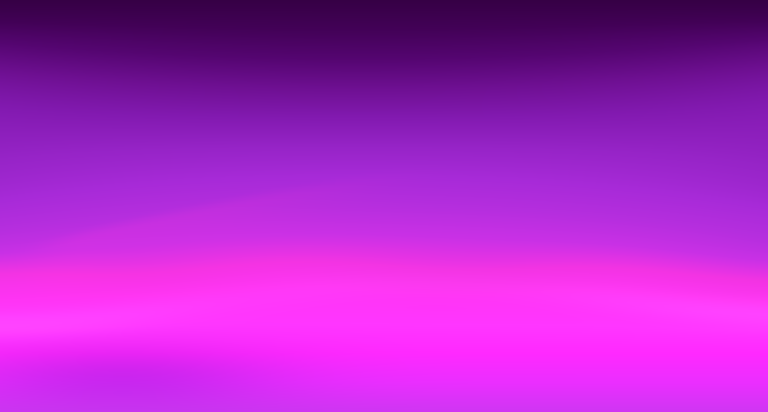
A Shadertoy shader for this background:

```glsl
// A violet dusk that falls into a band of glowing magenta haze.
// A vertical colour ramp is bent by side and wave offsets, then
// a slanted fold, a bright crest and a dim pool are laid on top.

const float TAU = 6.2831853;
const int LAST_STOP = 14;
const vec3 RAMP[15] = vec3[15](
    vec3(0.21, 0.00, 0.27), vec3(0.26, 0.005, 0.34), vec3(0.33, 0.02, 0.44),
    vec3(0.43, 0.06, 0.57), vec3(0.51, 0.10, 0.69), vec3(0.59, 0.14, 0.78),
    vec3(0.655, 0.165, 0.845), vec3(0.71, 0.18, 0.87), vec3(0.79, 0.19, 0.90),
    vec3(0.95, 0.20, 0.89), vec3(1.00, 0.20, 0.96), vec3(1.00, 0.21, 1.00),
    vec3(1.00, 0.16, 1.00), vec3(0.92, 0.18, 1.00), vec3(0.81, 0.21, 0.95));

const float SKY_BEND = 0.045;      // lifts the light at the upper sides
const float HAZE_BEND = -0.065;    // lowers the haze at the middle sides
const float WAVE_HEIGHT = 0.010;
const float WAVE_LENGTH = 0.42;
const vec3 FOLD_TINT = vec3(0.06, 0.005, 0.0);
const vec3 CREST_TINT = vec3(0.02, 0.055, 0.03);
const vec3 POOL_TINT = vec3(-0.14, -0.03, -0.065);
const vec2 POOL_CENTER = vec2(0.16, 0.91);
const vec2 POOL_SIZE = vec2(0.20, 0.075);

float bell(float x) {
    return exp(-x * x);
}

// Linear blend between evenly spaced colour stops
vec3 ramp(float depth) {
    float position = clamp(depth, 0.0, 1.0) * float(LAST_STOP);
    int stop = min(int(position), LAST_STOP - 1);
    return mix(RAMP[stop], RAMP[stop + 1], position - float(stop));
}

// Offset of the ramp: wide bowing at the sides, ripples in the haze
float bend(vec2 p) {
    float side = pow(abs(p.x - 0.47) * 2.0, 2.0);
    float bow = mix(SKY_BEND, HAZE_BEND, smoothstep(0.18, 0.50, p.y));
    bow *= 1.0 - 0.6 * smoothstep(0.58, 0.70, p.y);
    bow *= 1.0 - smoothstep(0.74, 0.88, p.y);
    bow *= smoothstep(0.0, 0.12, p.y);
    float ripple = WAVE_HEIGHT * cos(TAU * (p.x - 0.385) / WAVE_LENGTH);
    return side * bow + ripple * bell((p.y - 0.67) / 0.08);
}

// Faint sheet whose upper edge climbs from the left
float fold(vec2 p) {
    float edge = 0.61 - 0.48 * p.x + 0.20 * p.x * p.x;
    float below = p.y - edge;
    float reach = smoothstep(0.0, 0.12, p.x) * (1.0 - smoothstep(0.25, 0.60, p.x));
    return smoothstep(-0.012, 0.025, below) * exp(-max(below, 0.0) / 0.08) * reach;
}

// Soft bright ridge inside the haze
float crest(vec2 p) {
    float line = 0.735 + 0.055 * cos(TAU * p.x * 0.9) * (1.0 - 0.4 * p.x);
    float strength = 0.35 + 0.65 * smoothstep(0.15, 0.5, abs(p.x - 0.5));
    return bell((p.y - line) / 0.035) * strength;
}

void mainImage(out vec4 fragColor, in vec2 fragCoord) {
    // p.y is the depth below the upper border
    vec2 p = fragCoord / iResolution.xy;
    p.y = 1.0 - p.y;

    vec3 color = ramp(p.y + bend(p));
    color += FOLD_TINT * fold(p);
    color += CREST_TINT * crest(p);

    vec2 pool = (p - POOL_CENTER) / POOL_SIZE;
    color += POOL_TINT * exp(-dot(pool, pool));

    fragColor = vec4(clamp(color, 0.0, 1.0), 1.0);
}
```
